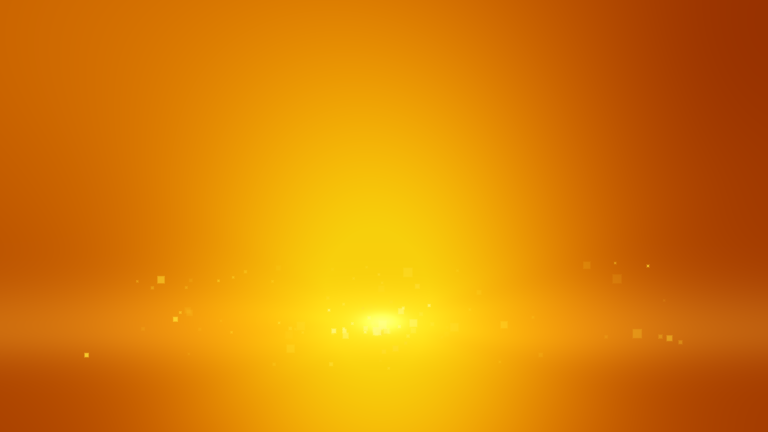
Write a WebGL 2 fragment shader that draws this background.

```glsl
#version 300 es
precision highp float;

uniform vec2 u_resolution;
out vec4 fragColor;

const vec2 BURST = vec2(-0.005, 0.255);
const vec3 SPARK_GOLD = vec3(1.0, 0.87, 0.20);
const vec3 SPARK_PALE = vec3(1.0, 0.97, 0.52);

vec4 hash4(float n) {
    return fract(sin(n * vec4(12.99, 78.23, 37.72, 54.13) + 1.7) * 4375.85);
}

// Elliptical bell; spread holds the squared falloff widths.
float bell(vec2 p, vec2 center, vec2 spread) {
    vec2 d = p - center;
    return exp(-dot(d * d, 1.0 / spread));
}

// Heat 0..1 runs from burnt orange to yellow.
vec3 amberRamp(float heat) {
    float h = clamp(heat, 0.0, 1.0);
    float red = 0.59 + h * (0.74 - 0.36 * h);
    float green = 0.19 + 0.62 * h;
    return vec3(red, green, 0.045 * h * h * h);
}

float squareMask(vec2 d, float halfSize, float pixel) {
    float edge = max(abs(d.x), abs(d.y)) - halfSize;
    return 1.0 - smoothstep(-pixel, pixel, edge);
}

// Faint uneven beams from layered sines of the angle.
float beams(vec2 d) {
    float angle = atan(d.y, abs(d.x));
    float side = d.x < 0.0 ? 0.0 : 1.8;
    float wave = sin(angle * 11.0 + side) + 0.6 * sin(angle * 23.0 - side);
    float reach = smoothstep(0.02, 0.25, length(d)) * exp(-2.0 * length(d));
    return wave * reach * exp(-4.0 * angle * angle);
}

// Scattered squares, denser toward the middle of the spread.
vec3 addSparks(vec3 color, vec2 p, int count, float seed, vec2 spread,
               vec2 sizes, vec3 tint, float pixel) {
    for (int i = 0; i < count; i++) {
        vec4 h = hash4(float(i) + seed);
        float along = 2.0 * h.x - 1.0;
        vec2 offset = vec2(along * sqrt(abs(along)), h.y - 0.44) * spread;
        float halfSize = mix(sizes.x, sizes.y, h.z * h.z * h.z);
        float alpha = mix(0.12, 0.85, h.w * h.w);
        float mask = squareMask(p - BURST - offset, halfSize, pixel);
        color = mix(color, tint, mask * alpha);
    }
    return color;
}

void main() {
    float pixel = 1.0 / u_resolution.y;
    vec2 p = (gl_FragCoord.xy - vec2(0.5 * u_resolution.x, 0.0)) * pixel;

    // Broad light: central dome, upper left glow, dark upper right corner
    float heat = 0.055;
    heat += 0.94 * bell(p, vec2(0.0, 0.26), vec2(0.221, 0.41));
    heat += 0.29 * bell(p, vec2(-0.65, 0.95), vec2(0.75, 0.47));
    heat -= 0.07 * bell(p, vec2(0.83, 0.92), vec2(0.09, 0.12));
    heat += 0.018 * beams(p - BURST);

    // Horizontal haze, strongest away from the dome
    float hazeWidth = p.y < 0.235 ? 0.006 : 0.011;
    float haze = exp(-pow(p.y - 0.235, 2.0) / hazeWidth);
    haze *= mix(0.25, 1.0, smoothstep(0.1, 0.65, abs(p.x)));
    vec3 color = amberRamp(heat) + haze * vec3(0.10, 0.13, 0.055);

    // Bright burst
    color += vec3(0.05, 0.09, 0.10) * bell(p, BURST, vec2(0.025, 0.004));
    color += vec3(0.05, 0.13, 0.30) * bell(p, BURST, vec2(0.0025, 0.0005));

    // Wide scatter, then the dense core
    color = addSparks(color, p, 70, 3.0, vec2(0.72, 0.25),
                      vec2(0.0022, 0.0105), SPARK_GOLD, pixel);
    color = addSparks(color, p, 30, 131.0, vec2(0.14, 0.075),
                      vec2(0.0025, 0.0100), SPARK_PALE, pixel);

    fragColor = vec4(clamp(color, 0.0, 1.0), 1.0);
}
```
